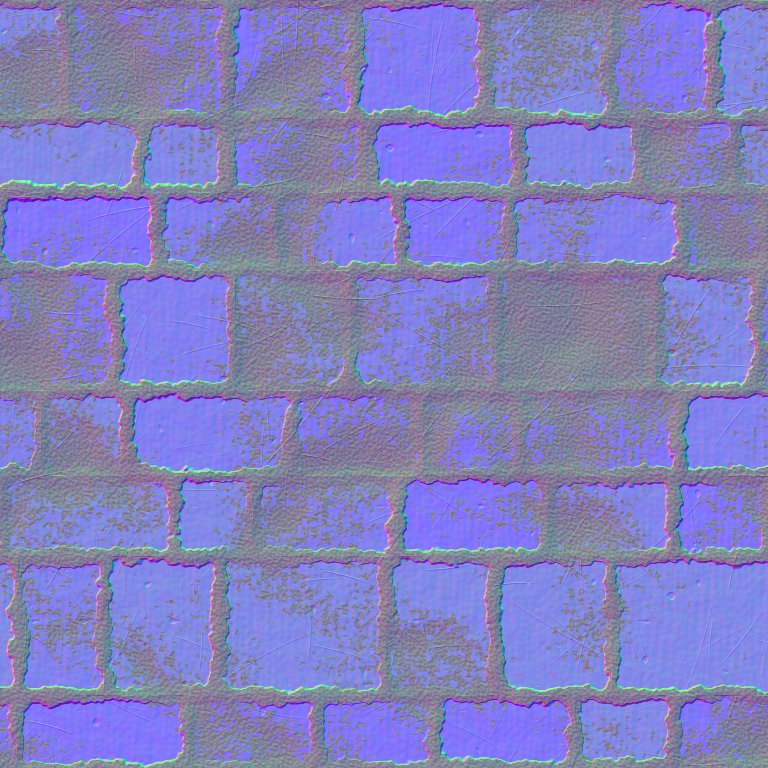
Give the GLSL for this texture map, as a WebGL 1 fragment shader.

```glsl
precision highp float;
// Normal map of an old brick wall: eight uneven courses of six rough bricks.
// Brick and mortar are two height fields; the higher one shows, so mortar smears
// over low bricks. Slopes of the combined height become red and green.

uniform vec2 u_resolution;

vec2 hash2(vec2 p) {
  vec2 q = vec2(dot(p, vec2(127.1, 311.7)), dot(p, vec2(269.5, 183.3)));
  return fract(sin(q) * 43758.5);
}

float cornerSlope(vec2 cell, vec2 offset) {
  float angle = 6.2832 * hash2(cell).x;
  return dot(vec2(cos(angle), sin(angle)), offset);
}

// Gradient noise, roughly -0.7 to 0.7
float noise(vec2 p) {
  vec2 i = floor(p), f = fract(p);
  vec2 w = f * f * f * (f * (f * 6.0 - 15.0) + 10.0);
  vec2 x = vec2(1.0, 0.0);
  return mix(mix(cornerSlope(i, f), cornerSlope(i + x, f - x), w.x),
             mix(cornerSlope(i + x.yx, f - x.yx), cornerSlope(i + 1.0, f - 1.0), w.x), w.y);
}

// Thin, slightly bent lines, one in each cell of several grids
float scratches(vec2 p) {
  float depth = 0.0;
  for (int i = 0; i < 6; i++) {
    float layer = float(i), scale = 3.5 + 1.7 * layer;
    vec2 q = p * scale + layer * 3.7;
    vec2 r = hash2(floor(q) + layer * 19.0);
    vec2 f = fract(q) - 0.5;
    vec2 dir = vec2(cos(r.x * 6.2832), sin(r.x * 6.2832));
    float along = dot(f, dir);
    float across = dot(f, vec2(-dir.y, dir.x)) + (r.y - 0.5) * 0.3 + 0.15 * along * along;
    float line = 1.0 - smoothstep(0.0, 0.0013 * scale, abs(across));
    depth = max(depth, line * (1.0 - smoothstep(0.2, 0.42, abs(along))) * r.y);
  }
  return depth;
}

// Position of a vertical joint, in brick widths
float joint(float k, float course) {
  return k + 0.46 * (hash2(vec2(mod(k, 6.0), course + 31.0)).x - 0.5);
}

// Returns distance inside the nearest brick, and two random values of it
vec3 brick(vec2 p) {
  vec4 edgeA = vec4(0.095, 0.276, 0.381, 0.492);
  vec4 edgeB = vec4(0.648, 0.750, 0.846, 1.0);
  vec4 aboveA = step(edgeA, vec4(p.y)), aboveB = step(edgeB, vec4(p.y));
  float course = dot(aboveA + aboveB, vec4(1.0));

  // Nearest course edges below and above
  vec4 below = max(edgeA * aboveA, edgeB * aboveB);
  vec4 above = min(mix(edgeA, vec4(1.0), aboveA), mix(edgeB, vec4(1.0), aboveB));
  float bottom = max(max(below.x, below.y), max(below.z, below.w));
  float top = min(min(above.x, above.y), min(above.z, above.w));

  // Stagger of each course, then the joints left and right
  float stagger = 0.29 + dot(aboveA, vec4(-0.36, 0.28, -0.07, -0.18))
                + dot(aboveB, vec4(0.24, -0.27, 0.66, 0.0));
  float u = p.x * 6.0 - stagger;
  float k = floor(u + 0.5);
  k -= 1.0 - step(joint(k, course), u);
  vec2 lo = vec2((joint(k, course) + stagger) / 6.0, bottom);
  vec2 hi = vec2((joint(k + 1.0, course) + stagger) / 6.0, top);
  vec2 id = vec2(mod(k, 6.0), course);

  // Rounded box with a chipped outline
  vec2 q = abs(p - 0.5 * (lo + hi)) - 0.5 * (hi - lo) + 0.0185;
  float box = length(max(q, 0.0)) + min(max(q.x, q.y), 0.0) - 0.012;
  float chips = 0.009 * noise(p * 19.0 + id * 7.3) + 0.007 * noise(p * 55.0 + id * 3.1)
              + 0.004 * noise(p * 130.0);
  return vec3(chips - box, hash2(id + 5.0));
}

// Returns height, mortar cover and brick tint
vec3 surface(vec2 p) {
  vec3 b = brick(p);
  float face = 0.5 + 0.36 * b.y + 0.06 * noise(p * 38.0) + 0.035 * noise(p * vec2(150.0, 20.0))
             + 0.025 * noise(p * 140.0) + 0.1 * smoothstep(0.45, 0.6, noise(p * 60.0 + 9.0));
  float stone = face * smoothstep(-0.001, 0.0045, b.x);

  // Broad smears of mortar, sunken at the joints
  float mortar = 0.62 + 0.55 * noise(p * 5.7 + 2.3) + 0.3 * noise(p * 14.0);
  mortar -= 0.12 * (1.0 - smoothstep(-0.010, 0.010, b.x));

  // Speckle breaks up the border of the smears; diagonal grain roughens them
  float speckle = 0.45 * noise(p * 150.0) + 0.25 * noise(p * 65.0 + 4.0);
  float cover = smoothstep(-0.12, 0.06, mortar - stone + speckle);
  float grain = 0.07 * noise(vec2(p.x + p.y, 0.7 * (p.x - p.y)) * 210.0);
  float height = max(stone, mortar) + cover * grain - 0.045 * scratches(p);
  return vec3(height, cover, b.z);
}

void main() {
  vec2 p = gl_FragCoord.xy / u_resolution;
  float e = 0.0012;
  vec3 s = surface(p);
  vec2 slope = vec2(surface(p + vec2(e, 0.0)).x, surface(p + vec2(0.0, e)).x) - s.x;
  slope *= 0.012 / e;

  // Green grows where the surface falls toward the bottom
  vec3 n = normalize(vec3(-slope.x, slope.y, 1.0));
  vec3 face = mix(vec3(0.51, 0.46, 0.99), vec3(0.51, 0.54, 0.91), smoothstep(0.2, 0.8, s.z));
  vec3 color = mix(face, vec3(0.51, 0.50, 0.60), s.y);
  color += vec3(0.5 * n.xy, 0.35 * (n.z - 1.0));
  gl_FragColor = vec4(clamp(color, 0.0, 1.0), 1.0);
}
```
